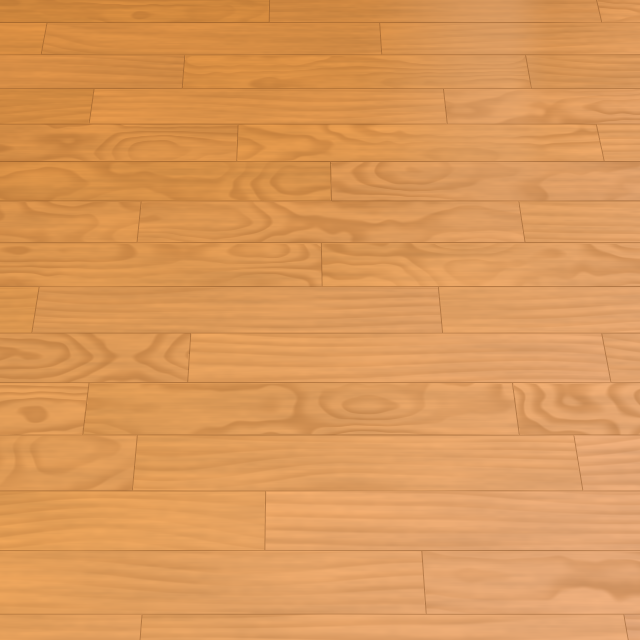
A WebGL 2 fragment shader for this texture:

```glsl
#version 300 es
precision highp float;
// Staggered wooden floor planks receding gently towards the top of the canvas.
// A perspective map gives row and plank coordinates; each plank gets hashed
// tone, streaks and ring figure, then thin seams and a soft window sheen.
uniform vec2 u_resolution;
out vec4 fragColor;

const float HORIZON = 2.027;       // height of the vanishing point above the top edge
const float ROW_SCALE = 86.615;    // projective scale of the rows
const float ROW_ORIGIN = 42.0;     // row number at infinite nearness
const float PLANK_LENGTH = 0.252;  // plank length per unit of depth
const float VANISH_X = 0.456;
const float SEAM_HALF_WIDTH = 0.0007;

const vec3 AMBER = vec3(0.835, 0.545, 0.255);
const vec3 HONEY = vec3(0.880, 0.610, 0.335);
const vec3 ROSY = vec3(0.905, 0.665, 0.475);
const vec3 RING_BROWN = vec3(0.64, 0.39, 0.17);
const vec3 SEAM_BROWN = vec3(0.52, 0.31, 0.13);
const vec3 SHEEN = vec3(0.88, 0.67, 0.50);

// Joint position of each row, in plank lengths, from the far row to the near one
const float STAGGER[15] = float[15](
  0.932, 0.264, 0.686, 0.434, 0.850, 0.105, 0.601, 0.076,
  0.367, 0.754, 0.521, 0.646, 0.942, 0.279, 0.689);

float hash(vec2 p) {
  return fract(sin(dot(p, vec2(127.1, 311.7))) * 43758.5);
}

float noise(vec2 p) {
  vec2 cell = floor(p), f = fract(p);
  f = f * f * (3.0 - 2.0 * f);
  float low = mix(hash(cell), hash(cell + vec2(1.0, 0.0)), f.x);
  float high = mix(hash(cell + vec2(0.0, 1.0)), hash(cell + vec2(1.0, 1.0)), f.x);
  return mix(low, high, f.y);
}

float fbm(vec2 p) {
  float sum = 0.0, gain = 0.55;
  for (int i = 0; i < 3; i++) {
    sum += gain * noise(p);
    p = p * 2.1 + 17.3;
    gain *= 0.5;
  }
  return sum;
}

// Growth rings: the tone darkens slowly, then drops back quickly
float rings(float field) {
  float phase = fract(field);
  float tone = smoothstep(0.25, 0.82, phase) * (1.0 - smoothstep(0.82, 1.0, phase));
  return mix(tone, 0.3, smoothstep(0.25, 0.8, fwidth(field)));
}

// Straight grain drifting slightly along the plank
float straightField(vec2 uv, vec2 seed) {
  float drift = (hash(seed + 4.0) - 0.5) * uv.x * 3.0;
  return uv.y * 5.0 + drift + 3.2 * noise(uv * vec2(2.2, 0.9) + seed * 7.3);
}

// Arched cathedral grain: contours of a stretched height field
float archField(vec2 uv, vec2 seed) {
  float centre = mix(0.2, 0.8, hash(seed + 9.0));
  float ridge = 2.4 * sqrt(pow(uv.y - centre, 2.0) + 0.01);
  float wobble = 0.35 * noise(uv * vec2(26.0, 4.0) + seed);
  return ridge + 5.0 * noise(uv * vec2(4.5, 1.3) + seed * 5.7) + wobble;
}

float seam(float dist, float pixel) {
  return clamp((SEAM_HALF_WIDTH - dist) / pixel + 0.5, 0.0, 1.0);
}

float edgeDistance(float f) {
  return min(f, 1.0 - f);
}

vec3 woodColor(vec2 uv, vec2 id, vec3 base) {
  vec2 seed = vec2(hash(id), hash(id + 31.7)) * 19.0;
  float figure = step(0.52, hash(id + 5.3));
  float tone = hash(id + 12.1) - 0.5;
  float warmth = hash(id + 23.9) - 0.5;

  float streak = fbm(uv * vec2(5.0, 11.0) + seed) - 0.48;
  float cloud = fbm(uv * vec2(2.5, 1.6) + seed * 3.1) - 0.48;
  float pores = noise(uv * vec2(45.0, 15.0) + seed * 2.0) - 0.5;
  float straight = rings(straightField(uv, seed));
  float arch = rings(archField(uv, seed));
  float patchy = smoothstep(0.2, 0.7, noise(uv * vec2(4.0, 1.5) + seed * 4.1));
  float ringAmount = mix(straight * 0.17, arch * 0.32, figure) * mix(0.35, 1.0, patchy);

  vec3 color = base * (1.0 + 0.055 * tone + 0.11 * streak + 0.10 * cloud + 0.025 * pores);
  color += vec3(0.008, 0.0, -0.025) * warmth;
  return mix(color, RING_BROWN, ringAmount);
}

void main() {
  vec2 pos = gl_FragCoord.xy / u_resolution;
  float pixel = 1.0 / min(u_resolution.x, u_resolution.y);
  float down = 1.0 - pos.y;

  // Perspective plank coordinates
  float depth = down + HORIZON;
  float across = ROW_ORIGIN - ROW_SCALE / depth;
  float row = floor(across);
  float along = (pos.x - VANISH_X) / (PLANK_LENGTH * depth);
  along -= STAGGER[clamp(int(row) + 1, 0, 14)];
  vec2 id = vec2(floor(along), row);
  vec2 uv = vec2(fract(along), fract(across));

  // Light warms from the far left to the near right
  vec3 base = mix(AMBER, HONEY, smoothstep(0.0, 0.65, down + 0.15 * pos.x));
  base = mix(base, ROSY, smoothstep(0.45, 1.7, pos.x + 0.7 * down));
  vec3 color = woodColor(uv, id, base);

  // Hazy reflection with a firmer right edge
  float beam = smoothstep(0.55, 0.77, pos.x) * (1.0 - smoothstep(0.79, 0.87, pos.x));
  color = mix(color, SHEEN, 0.36 * beam * (1.0 - smoothstep(0.08, 0.42, down)));

  // Seams between rows and at plank ends
  float rowSeam = seam(edgeDistance(uv.y) * depth * depth / ROW_SCALE, pixel);
  float endSeam = seam(edgeDistance(uv.x) * PLANK_LENGTH * depth, pixel);
  float wear = mix(0.25, 0.6, noise(vec2(along * 5.0, floor(across + 0.5) * 3.7)));
  color = mix(color, SEAM_BROWN, max(rowSeam * wear, endSeam * 0.5));
  fragColor = vec4(color, 1.0);
}
```
